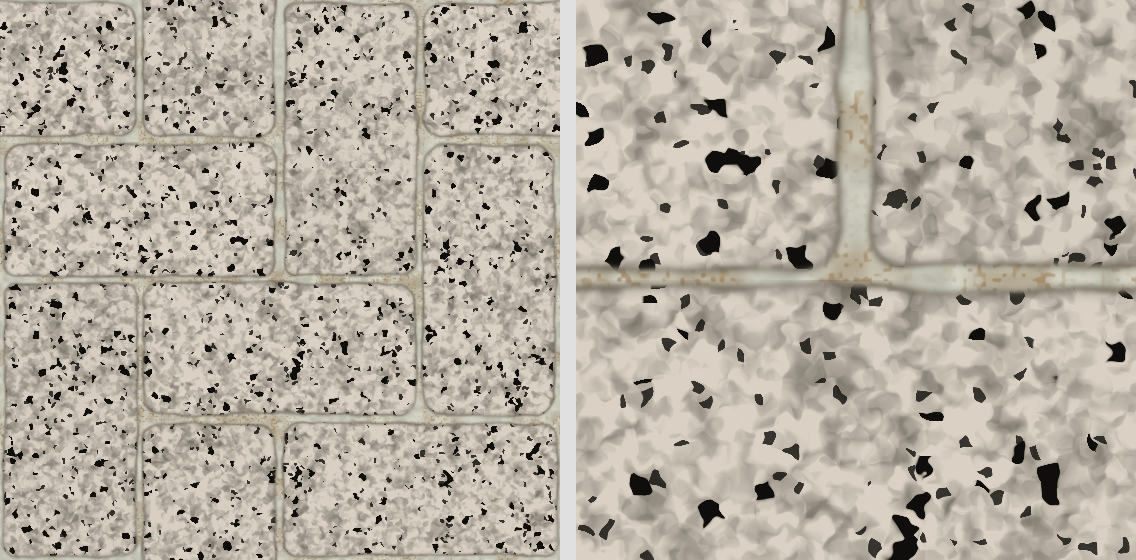
Left: the whole. Right: its middle third, enlarged.
This texture is drawn by a three.js fragment shader. Its source:

```glsl
// Speckled granite pavers in a herringbone bond on a 4 x 4 cell grid, with pale mortar.
// Each cell finds its 2 x 1 block and takes a wobbly rounded-box distance;
// the stone is periodic noise plus soft Voronoi grains, so the tile repeats.

#define CELLS 4.0
#define INSET 0.031
#define CORNER 0.125
#define WOBBLE 0.044
#define SPECK_SHARE 0.036
#define PALE vec3(0.85, 0.815, 0.765)
#define SMOKE vec3(0.49, 0.465, 0.42)
#define MICA vec3(0.06, 0.055, 0.045)
#define MORTAR vec3(0.80, 0.795, 0.74)
#define RUST vec3(0.60, 0.47, 0.31)
#define RIM vec3(0.45, 0.42, 0.36)

varying vec2 vUv;

float hash(vec2 p) {
  return fract(sin(dot(p, vec2(127.1, 311.7))) * 43758.55);
}

vec2 hash2(vec2 p) {
  return vec2(hash(p + 3.7), hash(p + 41.3));
}

// Value noise with n lattice steps across the canvas
float noise(vec2 uv, float n) {
  vec2 p = uv * n, i = floor(p), f = fract(p);
  f = f * f * (3.0 - 2.0 * f);
  float a = hash(mod(i, n));
  float b = hash(mod(i + vec2(1.0, 0.0), n));
  float c = hash(mod(i + vec2(0.0, 1.0), n));
  float d = hash(mod(i + 1.0, n));
  return mix(mix(a, b, f.x), mix(c, d, f.x), f.y);
}

// Soft Voronoi grains: x = facet tone, y = share of dark mineral
vec2 grains(vec2 uv, float n, float darkShare) {
  vec2 p = uv * n, base = floor(p), sum = vec2(0.0);
  float total = 0.0;
  for (int y = -1; y <= 1; y++) {
    for (int x = -1; x <= 1; x++) {
      vec2 cell = base + vec2(float(x), float(y));
      vec2 id = mod(cell, n);
      vec2 d = cell + 0.1 + 0.8 * hash2(id) - p;
      float weight = exp(-12.0 * dot(d, d));
      sum += weight * vec2(hash(id + 71.9), step(hash(id + 17.3), darkShare));
      total += weight;
    }
  }
  return sum / total;
}

// Signed distance to the block owning this cell; id receives its centre
float blockDistance(vec2 uv, out vec2 id) {
  vec2 g = vec2(uv.x, 1.0 - uv.y) * CELLS;
  vec2 cell = floor(g);
  float k = mod(cell.x - cell.y + 1.0, 4.0);
  float lying = step(k, 1.5);
  float along = step(1.0, abs(k - 1.5));
  vec2 centre = cell + mix(vec2(0.5, along), vec2(along, 0.5), lying);
  vec2 extent = mix(vec2(0.5, 1.0), vec2(1.0, 0.5), lying);
  id = mod(centre, CELLS);
  vec2 shift = (hash2(id) - 0.5) * 0.02;
  float radius = CORNER * (0.75 + 0.5 * hash(id + 9.1));
  vec2 q = abs(g - centre - shift) - extent + INSET + radius;
  float d = length(max(q, 0.0)) + min(max(q.x, q.y), 0.0) - radius;
  float ripple = 0.7 * noise(uv, 18.0) + 0.3 * noise(uv, 52.0);
  return d + (ripple - 0.5) * WOBBLE;
}

vec3 granite(vec2 uv) {
  vec2 warp = vec2(noise(uv, 140.0), noise(uv + 0.37, 140.0)) - 0.5;
  vec2 p = uv + warp * 0.007;
  float cluster = 0.2 + 1.7 * smoothstep(0.25, 0.8, noise(uv, 42.0));
  vec2 coarse = grains(p, 100.0, SPECK_SHARE * cluster);
  vec2 fine = grains(p + 0.213, 176.0, SPECK_SHARE * cluster);

  // Cloudy feldspar and quartz
  float cloud = 0.22 * noise(p, 32.0) + 0.4 * noise(p, 68.0) + 0.38 * noise(p, 128.0);
  float tone = 0.62 * cloud + 0.24 * coarse.x + 0.14 * fine.x;
  vec3 stone = mix(PALE, SMOKE, clamp((tone - 0.405) / 0.41, 0.0, 1.0));

  // Dark mica specks, each with a faint smoky halo
  stone = mix(stone, SMOKE, 0.45 * smoothstep(0.02, 0.4, coarse.y));
  stone = mix(stone, MICA, 0.8 * smoothstep(0.3, 0.68, fine.y));
  return mix(stone, MICA, smoothstep(0.32, 0.6, coarse.y));
}

vec3 mortar(vec2 uv) {
  float grit = noise(uv, 340.0);
  float patches = smoothstep(0.3, 0.8, noise(uv, 22.0));
  float mottle = noise(uv, 100.0);
  vec3 color = MORTAR * (0.92 + 0.13 * mottle);
  color = mix(color, RUST, 0.35 * patches * (1.0 - mottle));
  return mix(color, RUST, 0.6 * smoothstep(0.55, 0.9, grit) * (0.15 + 0.85 * patches));
}

void main() {
  vec2 id;
  float d = blockDistance(vUv, id);

  // Stone darkens slightly at its worn edge, mortar toward the stone
  vec3 stone = granite(vUv) * (0.985 + 0.03 * hash(id + 5.5));
  stone *= 1.0 - 0.1 * smoothstep(-0.035, 0.0, d);
  vec3 joint = mortar(vUv) * (0.9 + 0.1 * smoothstep(0.0, 0.025, d));
  vec3 color = mix(stone, joint, smoothstep(-0.007, 0.007, d));

  // Thin shadow line around each block
  float rim = exp(-d * d / 0.00008) * (0.25 + 0.45 * noise(vUv, 40.0));
  gl_FragColor = vec4(mix(color, RIM, rim), 1.0);
}
```
